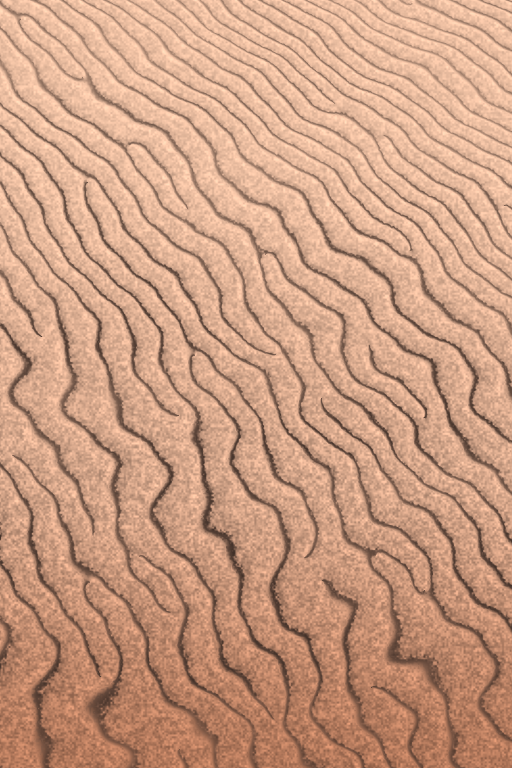
A WebGL 1 fragment shader for this texture:

```glsl
precision highp float;
// Wind-rippled desert sand receding uphill, with forking shadowed crests and coarse grain.

uniform vec2 u_resolution;

const vec3 NEAR_SAND = vec3(0.70, 0.47, 0.355);
const vec3 MID_SAND = vec3(0.84, 0.655, 0.545);
const vec3 FAR_SAND = vec3(0.93, 0.75, 0.635);
const vec3 SHADOW = vec3(0.29, 0.215, 0.18);
const float LINE_WIDTH = 0.065;    // half width of a crest shadow, in ripple periods
const float TAIL_WIDTH = 0.34;     // soft shade on the lee side
const float TAIL_DEPTH = 0.24;
const float CREST_LIGHT = 0.07;
const float GRAIN_SCALE = 400.0;   // grains per canvas height
const float GRAIN_NEAR = 0.46;
const float GRAIN_FAR = 0.20;
const vec2 FORK_CELL = vec2(0.15, 0.13);
const float TAU = 6.2831853;

float hash(vec2 p) {
  vec3 q = fract(vec3(p.xyx) * 0.1031);
  q += dot(q, q.yzx + 33.33);
  return fract((q.x + q.y) * q.z);
}

float grainNoise(vec2 p) {
  vec2 i = floor(p);
  vec2 f = fract(p);
  f = f * f * (3.0 - 2.0 * f);
  float low = mix(hash(i), hash(i + vec2(1.0, 0.0)), f.x);
  float high = mix(hash(i + vec2(0.0, 1.0)), hash(i + 1.0), f.x);
  return mix(low, high, f.y) - 0.5;
}

// Jittered phase vortices: each one makes a ripple split or end.
float forks(vec2 p) {
  float turn = 0.0;
  for (int j = 0; j < 8; j++) {
    for (int i = 0; i < 5; i++) {
      vec2 cell = vec2(float(i), float(j));
      vec2 jitter = vec2(hash(cell + 3.7), hash(cell + 41.3)) - 0.5;
      vec2 d = p - (cell + 0.5 + 0.85 * jitter) * FORK_CELL;
      float spin = mod(cell.x + cell.y, 2.0) * 2.0 - 1.0;
      turn += spin * atan(d.y, d.x) / TAU;
    }
  }
  return turn;
}

// Layered sines bend the ripples into uneven curves.
float meander(vec2 p) {
  float bend = 0.36 * sin(11.0 * p.x + 15.0 * p.y + 1.3);
  bend += 0.24 * sin(31.0 * p.y - 17.0 * p.x + 2.0 * sin(7.0 * p.x));
  bend += 0.13 * sin(53.0 * p.y + 23.0 * p.x + 1.7 * sin(13.0 * p.y));
  bend += 0.06 * sin(97.0 * p.y - 61.0 * p.x);
  return bend;
}

// Ripple count grows and its direction flattens with distance.
float ripplePhase(vec2 p) {
  float y2 = p.y * p.y;
  float across = 16.0 + 10.0 * p.y + 6.0 * y2 * y2;
  float along = 3.0 * p.y + 5.0 * y2 + 5.0 * y2 * y2 * p.y;
  return p.x * across + along + meander(p) + forks(p);
}

void main() {
  vec2 p = gl_FragCoord.xy / u_resolution.y;
  float y4 = p.y * p.y * p.y * p.y;

  // Sand lit brighter and paler with distance
  vec3 sand = mix(NEAR_SAND, MID_SAND, smoothstep(-0.02, 0.42, p.y));
  sand = mix(sand, FAR_SAND, smoothstep(0.40, 0.85, p.y));

  // Two sizes of grain
  float grain = 0.65 * grainNoise(p * GRAIN_SCALE)
              + 0.45 * grainNoise(p.yx * GRAIN_SCALE * 0.55 + 17.0);

  // Crest shadow with a sharp windward edge and a soft lee side
  float d = fract(ripplePhase(p) + 0.10 * grain) - 0.5;
  float blur = 0.045 + (10.0 + 30.0 * y4) / u_resolution.y;
  float core = 1.0 - smoothstep(LINE_WIDTH - blur, LINE_WIDTH + blur, abs(d));
  float tail = smoothstep(-0.05, 0.05, d) * (1.0 - smoothstep(0.05, TAIL_WIDTH, d));
  float crest = smoothstep(-0.45, -0.2, d) * (1.0 - smoothstep(-0.2, -0.06, d));

  // Shadow strength drifts, fading toward the far right and the near edge
  float patches = 0.5 + 0.5 * sin(13.0 * p.x - 9.0 * p.y + 2.0 * sin(17.0 * p.y + 5.0 * p.x));
  float strength = mix(0.70, 0.96, patches);
  strength *= 1.0 - 0.42 * smoothstep(0.55, 1.15, p.y + 0.25 * p.x);
  strength *= mix(0.72, 1.0, smoothstep(0.0, 0.14, p.y));

  vec3 color = sand * (1.0 + CREST_LIGHT * crest);
  color = mix(color, SHADOW, strength * max(core, TAIL_DEPTH * tail));
  color *= 1.0 + grain * mix(GRAIN_NEAR, GRAIN_FAR, smoothstep(0.1, 0.95, p.y));
  gl_FragColor = vec4(clamp(color, 0.0, 1.0), 1.0);
}
```
